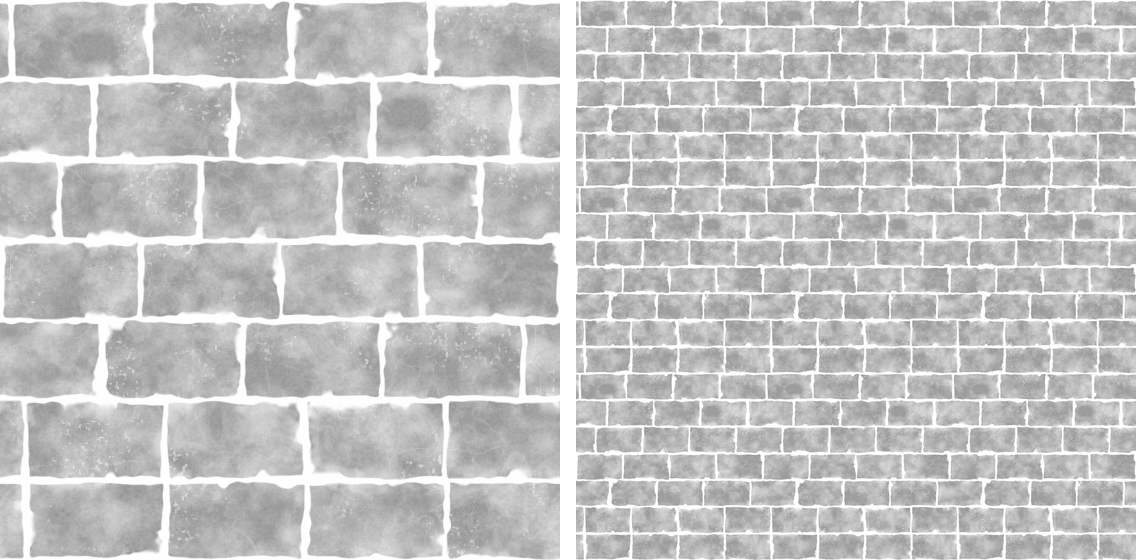
Left, the tile; right, the same tile 3 across and 3 down.
Reproduce this texture procedurally as a WebGL 2 fragment shader.

```glsl
#version 300 es
precision highp float;
// Worn grey stone bricks in shifted courses with ragged white joints, tiling on all sides.

uniform vec2 u_resolution;
out vec4 outColor;

const float COLUMNS = 4.0;
const int ROWS = 7;
// Sideways shift of each course in brick lengths, from the bottom up
const float COURSE_SHIFT[ROWS] = float[ROWS](0.185, 0.18, 0.734, 0.005, 0.427, 0.667, 0.078);

const float JOINT_WIDTH = 0.0115;
const float CORNER_RADIUS = 0.004;
const float EDGE_WAVE = 0.008;      // slow wobble of the outline
const float EDGE_RIPPLE = 0.0045;   // fine raggedness of the outline
const float CHIP_DEPTH = 0.009;

const vec3 JOINT_COLOR = vec3(0.995);
const float STONE_TONE = 0.692;
const float DARKEST_TONE = 0.615;
const float PALE_TONE = 0.91;
const float CLOUD_CONTRAST = 0.36;
const float STAIN_CONTRAST = 0.16;
const float GRAIN_CONTRAST = 0.075;
const float BRICK_CONTRAST = 0.025;

float hash(vec2 p) {
    vec3 q = fract(p.xyx * 0.1031);
    q += dot(q, q.yzx + 33.33);
    return fract((q.x + q.y) * q.z);
}

// Value noise that wraps after a whole number of cells
float noise(vec2 uv, float cells, float seed) {
    vec2 p = uv * cells;
    vec2 i = floor(p);
    vec2 f = p - i;
    f = f * f * (3.0 - 2.0 * f);
    vec2 a = mod(i, cells) + seed * 37.0;
    vec2 b = mod(i + 1.0, cells) + seed * 37.0;
    return mix(mix(hash(a), hash(vec2(b.x, a.y)), f.x),
               mix(hash(vec2(a.x, b.y)), hash(b), f.x), f.y);
}

float fbm(vec2 uv, float cells, float seed) {
    float sum = 0.0;
    float weight = 0.5;
    for (int octave = 0; octave < 5; octave++) {
        sum += weight * noise(uv, cells, seed + float(octave));
        cells *= 2.0;
        weight *= 0.55;
    }
    return sum / 1.055;
}

vec2 noisePair(vec2 uv, float cells, float seed) {
    return vec2(noise(uv, cells, seed), noise(uv, cells, seed + 5.0)) - 0.5;
}

float roundedBox(vec2 p, vec2 halfSize, float radius) {
    vec2 q = abs(p) - halfSize + radius;
    return length(max(q, 0.0)) + min(max(q.x, q.y), 0.0) - radius;
}

// Thin bright lines where warped noise crosses its middle value
float veins(vec2 uv, float cells, float seed, float width) {
    vec2 warped = uv + 0.03 * noisePair(uv, 22.0, seed + 2.0);
    float ridge = abs(noise(warped, cells, seed) - 0.5);
    return 1.0 - smoothstep(0.0, width, ridge);
}

float stoneTone(vec2 uv, float inset, float brickRandom) {
    // Clouds, stains and grain
    vec2 warped = uv + 0.025 * noisePair(uv, 16.0, 3.0);
    float cloud = fbm(warped, 13.0, 1.0);
    float stain = fbm(warped, 38.0, 9.0);
    float grain = noise(uv, 380.0, 4.0) * 0.6 + noise(uv, 190.0, 6.0) * 0.4;
    float tone = STONE_TONE + (cloud - 0.5) * CLOUD_CONTRAST + (stain - 0.5) * STAIN_CONTRAST;
    tone += (brickRandom - 0.5) * BRICK_CONTRAST;
    tone = max(tone, DARKEST_TONE) + (grain - 0.5) * GRAIN_CONTRAST;

    // Pale blotches, clustered specks and scratches
    float blotch = smoothstep(0.57, 0.72, fbm(warped, 20.0, 14.0));
    float cluster = smoothstep(0.48, 0.72, fbm(uv, 12.0, 21.0));
    float speck = smoothstep(0.62, 0.82, noise(uv, 170.0, 2.0) * 0.6 + noise(uv, 310.0, 8.0) * 0.4);
    float scratch = veins(uv, 19.0, 11.0, 0.022) * smoothstep(0.5, 0.75, noise(uv, 15.0, 17.0));
    scratch += 0.7 * veins(uv, 42.0, 13.0, 0.05) * smoothstep(0.55, 0.8, noise(uv, 18.0, 19.0));

    // Bleaching along the rim
    float rim = 1.0 - smoothstep(0.0, 0.032, inset);
    float bleach = rim * smoothstep(0.47, 0.72, fbm(uv, 17.0, 25.0));
    float pale = 0.22 * blotch + 0.6 * cluster * speck + 0.24 * scratch + 0.65 * bleach;
    return mix(tone, PALE_TONE, clamp(pale, 0.0, 0.9));
}

void main() {
    vec2 uv = gl_FragCoord.xy / u_resolution;
    float pixel = 1.0 / min(u_resolution.x, u_resolution.y);

    // Brick cell and its own stretch of noise
    vec2 grid = uv * vec2(COLUMNS, float(ROWS));
    int row = clamp(int(grid.y), 0, ROWS - 1);
    grid.x -= COURSE_SHIFT[row];
    vec2 brick = vec2(mod(floor(grid.x), COLUMNS), float(row));
    vec2 randomShift = vec2(hash(brick + 3.0), hash(brick + 71.0));
    vec2 stoneUv = uv + randomShift;

    // Ragged outline with chips
    vec2 cellSize = 1.0 / vec2(COLUMNS, float(ROWS));
    vec2 local = (fract(grid) - 0.5) * cellSize;
    local += EDGE_WAVE * noisePair(stoneUv, 18.0, 31.0);
    local += EDGE_RIPPLE * noisePair(stoneUv, 62.0, 33.0);
    float dist = roundedBox(local, 0.5 * (cellSize - JOINT_WIDTH), CORNER_RADIUS);
    float chip = smoothstep(0.66, 0.9, noise(stoneUv, 27.0, 41.0));
    dist += CHIP_DEPTH * chip * (0.5 + noise(stoneUv, 95.0, 43.0));

    // Feathered coverage, softer at the chips
    float softness = max(pixel, 0.0012) + 0.004 * chip;
    float coverage = 1.0 - smoothstep(-softness, softness, dist);
    float tone = stoneTone(stoneUv, -dist, hash(brick + 19.0));
    outColor = vec4(mix(JOINT_COLOR, vec3(tone), coverage), 1.0);
}
```
